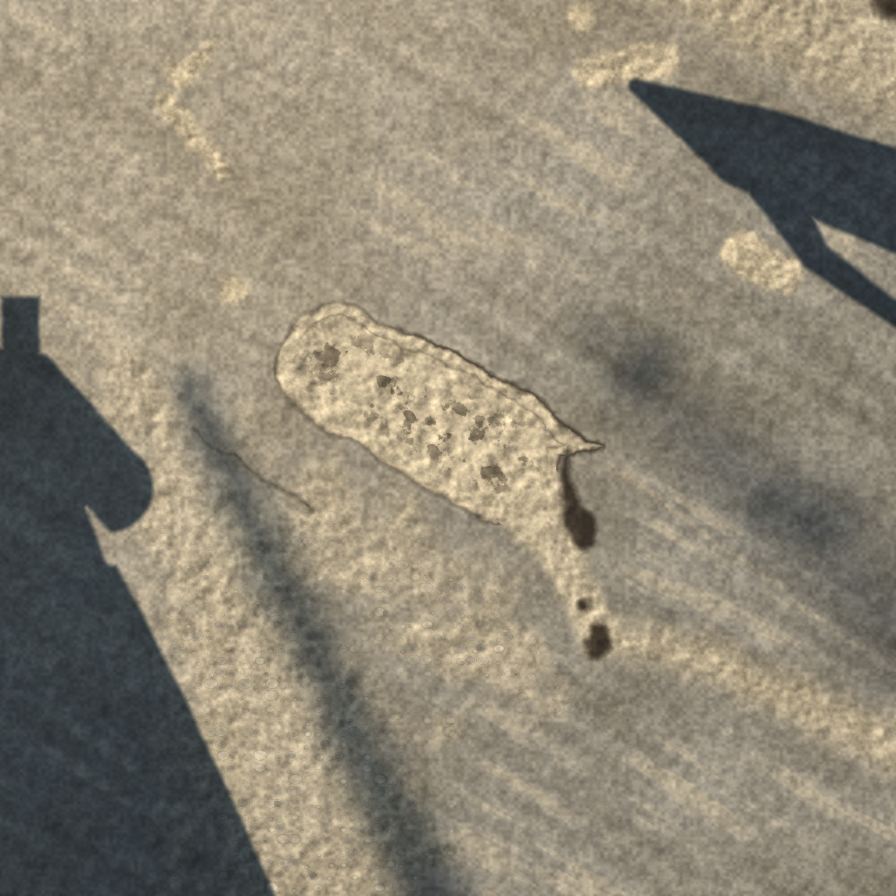
Give the GLSL for this texture, as a WebGL 2 fragment shader.

```glsl
#version 300 es
precision highp float;
// Weathered asphalt with a sandy pothole, crossed by hard and soft long shadows.
#define GRAIN .32
#define RELIEF .55
#define STREAKS .16
#define RAGGED .018
#define PEBBLE_SCALE 75.
#define SHADOW_TINT vec3(.33, .40, .49)
#define SAND vec3(.77, .70, .57)
#define ASPHALT_WARM vec3(.67, .62, .53)
#define ASPHALT_GREY vec3(.56, .53, .47)
#define SOIL vec3(.17, .14, .11)

uniform vec2 u_resolution;
out vec4 fragColor;

vec2 hash2(vec2 p) {
  vec3 q = fract(p.xyx * vec3(.1031, .1030, .0973));
  q += dot(q, q.yzx + 33.33);
  return fract((q.xx + q.yz) * q.zy);
}

float noise(vec2 p) {
  vec2 i = floor(p), f = fract(p);
  f = f * f * (3. - 2. * f);
  return mix(mix(hash2(i).x, hash2(i + vec2(1, 0)).x, f.x),
             mix(hash2(i + vec2(0, 1)).x, hash2(i + 1.).x, f.x), f.y);
}

float fbm(vec2 p) {
  float sum = 0., amp = .5;
  for (int i = 0; i < 5; i++) {
    sum += amp * noise(p);
    p = mat2(1.6, 1.2, -1.2, 1.6) * p + 7.3;
    amp *= .5;
  }
  return sum;
}

// Distance to a capsule from s.xy to s.zw with radius ra to rb
float cone(vec2 p, vec4 s, float ra, float rb) {
  vec2 ab = s.zw - s.xy, q = p - s.xy;
  float t = clamp(dot(q, ab) / dot(ab, ab), 0., 1.);
  return length(q - ab * t) - mix(ra, rb, t);
}

float disc(vec2 p, float x, float y, float r) { return length(p - vec2(x, y)) - r; }

float fill(float d, float soft) { return 1. - smoothstep(-soft, soft, d); }

// Nearest stone: x = distance to its rim, y = its shade
vec2 pebbles(vec2 p) {
  vec2 best = vec2(9, 0);
  for (int k = 0; k < 9; k++) {
    vec2 c = floor(p) + vec2(k % 3 - 1, k / 3 - 1), r = hash2(c);
    float d = length((p - c - .2 - .6 * r) * vec2(.85, 1.15)) - .42 * r.y * r.y;
    if (d < best.x) best = vec2(d, r.x);
  }
  return best;
}

float standingShadow(vec2 p) {
  vec2 box = abs(p - vec2(.023, .629)) - vec2(.021, .04);
  float t = .4375 - p.y;
  float d = max((p.x - .094 - .54 * t + .12 * t * t) * .88, p.y - .56);
  d = min(d, max(box.x, box.y));
  d = min(d, cone(p, vec4(.013, .538, .122, .455), .075, .049));
  return max(d, -cone(p, vec4(.097, .434, .128, .382), .001, .013));
}

float drapedShadow(vec2 p) {
  float d = cone(p, vec4(.71, .904, .833, .837), .008, .047);
  d = min(d, cone(p, vec4(.833, .837, 1.03, .766), .047, .057));
  d = min(d, cone(p, vec4(.853, .805, .911, .714), .026, .017));
  return min(d, cone(p, vec4(.911, .714, 1.01, .642), .017, .012));
}

float sandPatches(vec2 p) {
  float d = cone(p, vec4(.24, .948, .2, .915), .006, .016);
  d = min(d, cone(p, vec4(.185, .88, .248, .81), .014, .01));
  d = min(d, cone(p, vec4(.655, .92, .74, .932), .016, .022));
  d = min(d, cone(p, vec4(.83, .715, .88, .69), .025, .02));
  return min(d, min(disc(p, .647, .983, .014), disc(p, .258, .678, .018)));
}

void main() {
  vec2 uv = gl_FragCoord.xy / u_resolution;
  vec2 jag = RAGGED * (vec2(fbm(uv * 38.), fbm(uv * 38. + 50.)) - .48);
  vec2 p = uv + jag;
  float broad = fbm(uv * 9.);

  // Worn asphalt, streaked down the road
  float streak = fbm(mat2(6., 28., -3.6, 47.) * uv);
  float grey = smoothstep(.35, 1.25, uv.x + .75 * (1. - uv.y) + .5 * broad - .25);
  vec3 col = mix(ASPHALT_WARM, ASPHALT_GREY, grey);
  col += STREAKS * (streak - .45) + .16 * (broad - .48);
  col = mix(col, SAND, .45 * smoothstep(.54, .68, streak) * smoothstep(.4, .6, broad));

  // Gravelly sand and thin drifts
  float gravel = cone(p, vec4(.14, .62, .22, .42), .02, .08);
  gravel = min(gravel, cone(p, vec4(.22, .42, .36, .02), .08, .13));
  gravel = min(gravel, cone(p, vec4(.38, .43, .55, .25), .04, .06));
  float loose = fill(gravel + .16 * (fbm(uv * 22.) - .45), .045);
  float trail = cone(p, vec4(.67, .29, .79, .265), .02, .025);
  trail = min(trail, cone(p, vec4(.79, .265, 1, .165), .022, .028));
  float ridge = cone(p, vec4(.68, .48, 1, .25), .004, .002);
  float verge = dot(p - vec2(.73, 1), vec2(.468, .884));
  float sand = max(fill(sandPatches(p), .006), .75 * fill(trail, .02));
  sand = max(sand, max(.45 * fill(ridge, .006), .7 * fill(-verge, .03)));
  sand = max(sand, .65 * loose);
  col = mix(col, SAND + .1 * (broad - .5), sand);
  vec2 stone = pebbles(uv * PEBBLE_SCALE);
  float stony = smoothstep(.6, .25, uv.y) * (.25 + .75 * loose);
  vec3 stoneColor = mix(vec3(.43, .41, .37), vec3(.82, .77, .67), stone.y);
  col = mix(col, stoneColor, .6 * stony * fill(stone.x, .07));
  col *= 1. - .22 * stony * fill(abs(stone.x - .1), .08);

  // Pothole: sandy floor, pits, broken rim, spilling tail
  float bowl = cone(p, vec4(.375, .594, .553, .495), .066, .075);
  bowl = min(bowl, cone(p, vec4(.61, .512, .67, .498), .022, .001));
  float tail = cone(p, vec4(.585, .453, .625, .388), .045, .026);
  tail = min(tail, cone(p, vec4(.625, .388, .67, .29), .026, .018));
  float hole = max(fill(bowl, .003), .85 * fill(tail, .01));
  col = mix(col, SAND + .02, hole);
  float pits = smoothstep(.53, .66, fbm(uv * 68.)) * fill(bowl + .03, .025);
  pits = max(pits, .7 * fill(disc(p, .362, .592, .012), .012));
  float upper = smoothstep(-.01, .04, dot(uv - vec2(.464, .545), vec2(.484, .873)));
  float rimDepth = mix(.45, .35 + .5 * smoothstep(.38, .5, uv.x), upper);
  float rim = fill(abs(bowl) - .002, .004) * rimDepth * step(0., tail);
  float ledge = .6 * upper * fill(abs(bowl + .014), .004);
  float chunk = cone(p, vec4(.636, .498, .632, .447), .003, .007);
  chunk = min(chunk, cone(p, vec4(.632, .447, .652, .4), .007, .014));
  chunk = min(chunk, min(disc(p, .67, .285, .016), disc(p, .655, .322, .007)));
  float lip = cone(p, vec4(.215, .52, .35, .43), .001, .003);
  float dark = max(max(.5 * pits, rim), max(ledge, .85 * fill(chunk, .006)));
  dark = max(dark, max(.4 * fill(lip, .004), .85 * fill(disc(p, 1., 1., .025), .01)));
  col = mix(col, SOIL, dark);

  // Surface grain and slanting light
  float fine = noise(uv * 250.) * .6 + noise(uv * 120.) * .4 - .5;
  float relief = fbm(uv * 65. + vec2(-.35, .3)) - fbm(uv * 65.);
  col *= 1. + GRAIN * fine + RELIEF * relief * (.5 + max(sand, hole));

  // Cast shadows: crisp and blurred
  vec2 s = uv + .15 * jag;
  float shade = fill(min(standingShadow(s), drapedShadow(s)), .004);
  float band = cone(p, vec4(.215, .56, .29, .4), .015, .026);
  band = min(band, cone(p, vec4(.29, .4, .355, .27), .026, .026));
  band = min(band, cone(p, vec4(.355, .27, .49, -.02), .026, .04));
  float blobs = min(disc(p, .716, .585, .035), cone(p, vec4(.86, .44, .92, .41), .03, .035));
  shade = max(shade, max(.78 * fill(band, .032), .72 * fill(blobs, .055)));
  shade = max(shade, .42 * fill(cone(p, vec4(.67, .62, 1.02, .29), .02, .06), .06));
  col *= mix(vec3(1), SHADOW_TINT, shade);
  fragColor = vec4(clamp(col, 0., 1.), 1);
}
```
